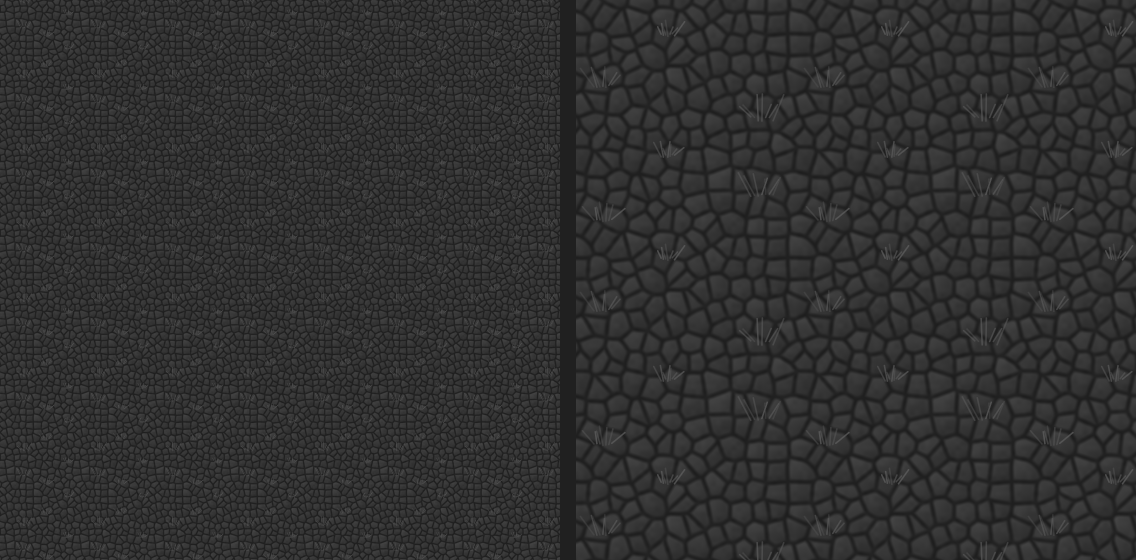
Left, the full canvas; right, a detail of the centre.
Write a WebGL 1 fragment shader that draws this texture.

```glsl
precision highp float;
// Dark cobbled ground: a square tile of rounded grey stones, repeated 7.5 times each way.
// Stones are a wrapped Voronoi diagram with dark joints and a soft light from the upper left;
// a few tufts of thin pale grass blades are laid over them in every tile.

uniform vec2 u_resolution;

const float TILES = 7.5;          // repeats across the canvas
const float STONES = 11.0;        // stones across one tile
const float JITTER = 0.82;        // irregularity of the stones
const float JOINT = 0.10;         // joint half width, in stones
const float JOINT_SOFT = 0.10;    // softness of the joint, in stones
const float ROUNDING = 0.10;      // rounding of stone corners
const float RELIEF = 0.055;       // strength of the light across a stone
const float STONE_VARIATION = 0.022;
const float GRAIN = 0.025;
const float BLADE_WIDTH = 0.0035; // half width, in tiles
const float BLADE_OPACITY = 0.75;
const vec2 LIGHT_DIR = vec2(-0.5, -0.866); // y points down
const vec3 JOINT_COLOR = vec3(0.128);
const vec3 STONE_COLOR = vec3(0.217);
const vec3 BLADE_COLOR = vec3(0.37);

float hash(vec2 p) {
  return fract(sin(dot(p, vec2(127.1, 311.7))) * 43758.5453);
}

vec2 hash2(vec2 p) {
  return vec2(hash(p), hash(p + 37.3));
}

float valueNoise(vec2 p, float period) {
  vec2 i = floor(p), f = fract(p);
  f = f * f * (3.0 - 2.0 * f);
  vec2 a = mod(i, period), b = mod(i + 1.0, period);
  return mix(mix(hash(a), hash(vec2(b.x, a.y)), f.x),
             mix(hash(vec2(a.x, b.y)), hash(b), f.x), f.y);
}

float smoothMin(float a, float b, float k) {
  float h = max(k - abs(a - b), 0.0) / k;
  return min(a, b) - h * h * k * 0.25;
}

// Centre of the stone in a cell; cells wrap at the tile edge
vec2 stoneCentre(vec2 cell) {
  return cell + 0.5 + JITTER * (hash2(mod(cell, STONES)) - 0.5);
}

float segmentDistance(vec2 p, vec2 a, vec2 b) {
  vec2 ab = b - a;
  return length(p - a - ab * clamp(dot(p - a, ab) / dot(ab, ab), 0.0, 1.0));
}

vec3 stones(vec2 tile, float pixel) {
  vec2 p = tile * STONES;
  vec2 home = floor(p), nearCell = home, toCentre = vec2(9.0);

  // Nearest stone
  for (int y = -1; y <= 1; y++) {
    for (int x = -1; x <= 1; x++) {
      vec2 cell = home + vec2(float(x), float(y));
      vec2 d = stoneCentre(cell) - p;
      if (dot(d, d) < dot(toCentre, toCentre)) {
        toCentre = d;
        nearCell = cell;
      }
    }
  }

  // Rounded distance to its border
  float border = 1.0;
  for (int y = -2; y <= 2; y++) {
    for (int x = -2; x <= 2; x++) {
      if (x == 0 && y == 0) continue;
      vec2 d = stoneCentre(nearCell + vec2(float(x), float(y))) - p;
      float edge = dot(0.5 * (toCentre + d), normalize(d - toCentre));
      border = smoothMin(border, edge, ROUNDING);
    }
  }

  // Relief, tone of each stone and fine grain
  float light = RELIEF * dot(-toCentre, LIGHT_DIR);
  float tone = STONE_VARIATION * (hash(mod(nearCell, STONES) + 71.7) - 0.5);
  float grain = GRAIN * (valueNoise(p * 4.0, STONES * 4.0) - 0.5);
  float soft = max(JOINT_SOFT, 0.5 * pixel * STONES);
  float face = smoothstep(JOINT - soft, JOINT + soft, border);
  return mix(JOINT_COLOR, STONE_COLOR + light + tone, face) + grain;
}

// Coverage of the grass blades: three columns of two tufts in each tile
float grass(vec2 tile, float pixel) {
  float cover = 0.0;
  for (int i = 0; i < 6; i++) {
    float col = mod(float(i), 3.0), side = i < 3 ? 1.0 : -1.0;
    float size = 1.0 - 0.2 * col;
    vec2 root = vec2(0.33 + 0.29 * col,
                     0.19 + 0.615 * col - 0.13 * col * (2.0 - col) + side * (0.17 + 0.03 * col));
    vec2 q = fract(tile - root + 0.5) - 0.5;
    for (int j = 0; j < 7; j++) {
      float spread = (float(j) - 3.0) / 3.0;
      vec2 rnd = hash2(vec2(float(i) + 5.0, float(j) + 13.0));
      vec2 base = size * vec2(0.05 * spread, 0.02 * rnd.x);
      vec2 tip = base + size * vec2(0.05 * spread + 0.05 * (rnd.y - 0.5), -0.04 - 0.08 * rnd.x);
      float d = segmentDistance(q, base, tip);
      float line = clamp((BLADE_WIDTH - d) / pixel + 0.5, 0.0, 1.0);
      cover = max(cover, line * mix(0.4, 1.0, rnd.y));
    }
  }
  return cover;
}

void main() {
  vec2 uv = gl_FragCoord.xy / u_resolution.y;
  vec2 tile = vec2(uv.x, 1.0 - uv.y) * TILES; // tiles start at the upper left
  float pixel = TILES / u_resolution.y;
  vec3 color = stones(tile, pixel);
  color = mix(color, BLADE_COLOR, BLADE_OPACITY * grass(tile, pixel));
  gl_FragColor = vec4(color, 1.0);
}
```
